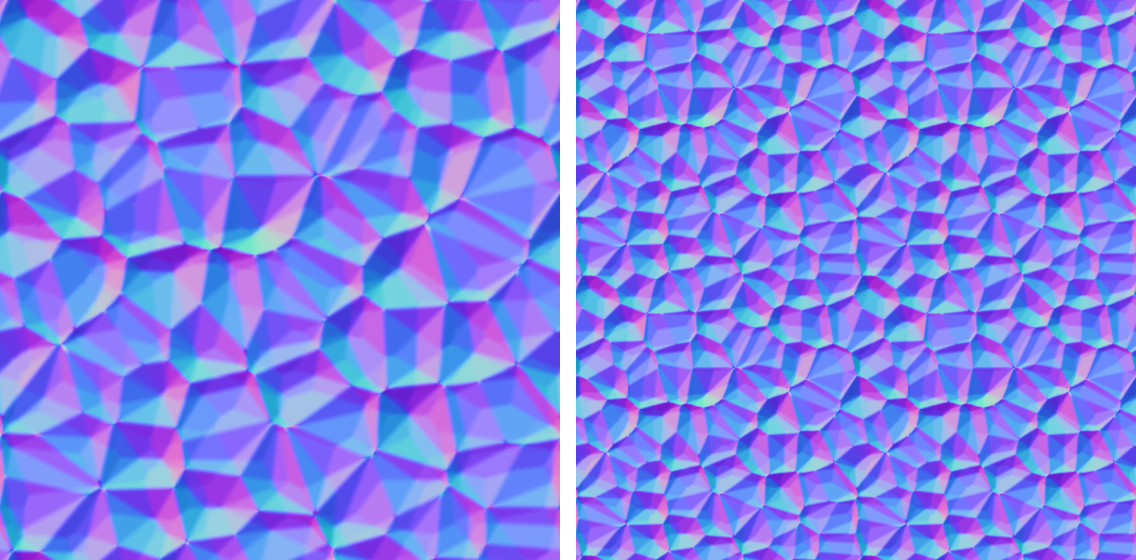
Left: one tile. Right: repeated 2 by 2.
Reproduce this texture map procedurally as a Shadertoy shader.

```glsl
#define CELLS 9.0
#define JITTER 0.96
#define SLOPE 0.86
#define SOFTNESS 0.065
#define SEED 17.0
#define RANK_WEIGHTS vec3(1.0, -0.76, -0.24)
#define NEAREST 6

vec2 hash22(vec2 p) {
    vec3 q = fract(vec3(p.xyx) * vec3(0.1031, 0.1030, 0.0973));
    q += dot(q, q.yzx + 33.33);
    return fract((q.xx + q.yz) * q.zy);
}

// Offsets to the nearest sites in xy, squared distance in z, sorted
void findSites(vec2 p, out vec3 sites[NEAREST]) {
    for (int k = 0; k < NEAREST; k++) sites[k] = vec3(0.0, 0.0, 100.0);
    vec2 cell = floor(p);
    for (int y = -2; y <= 2; y++)
    for (int x = -2; x <= 2; x++) {
        vec2 id = cell + vec2(x, y);
        vec2 rnd = hash22(mod(id, CELLS) + SEED);
        vec2 offset = id + 0.5 + JITTER * (rnd - 0.5) - p;
        vec3 site = vec3(offset, dot(offset, offset));
        for (int k = 0; k < NEAREST; k++) {
            if (site.z < sites[k].z) {
                vec3 farther = sites[k];
                sites[k] = site;
                site = farther;
            }
        }
    }
}

// Share of each site by its fractional distance rank
float rankWeight(float rank) {
    vec3 w = RANK_WEIGHTS;
    vec3 t = clamp(rank - vec3(0.0, 1.0, 2.0), 0.0, 1.0);
    return mix(mix(mix(w.x, w.y, t.x), w.z, t.y), 0.0, t.z);
}

// Weighted squared distances form flat facets, so the slope is a sum of sites
vec2 facetGradient(vec2 p) {
    vec3 sites[NEAREST];
    findSites(p, sites);
    vec2 gradient = vec2(0.0);
    for (int i = 0; i < NEAREST; i++) {
        float rank = 0.0;
        for (int j = 0; j < NEAREST; j++) {
            if (i == j) continue;
            // Signed distance to the bisector softens the crease
            float spacing = max(length(sites[i].xy - sites[j].xy), 0.02);
            float side = (sites[i].z - sites[j].z) / (2.0 * spacing);
            rank += smoothstep(-SOFTNESS, SOFTNESS, side);
        }
        gradient += rankWeight(rank) * sites[i].xy;
    }
    return gradient;
}

void mainImage(out vec4 fragColor, in vec2 fragCoord) {
    vec2 uv = fragCoord / iResolution.xy;
    vec2 gradient = SLOPE * facetGradient(uv * CELLS);

    // Surface normal as colour, green pointing down
    vec3 normal = normalize(vec3(-gradient.x, gradient.y, 1.0));
    fragColor = vec4(0.5 + 0.5 * normal, 1.0);
}
```
